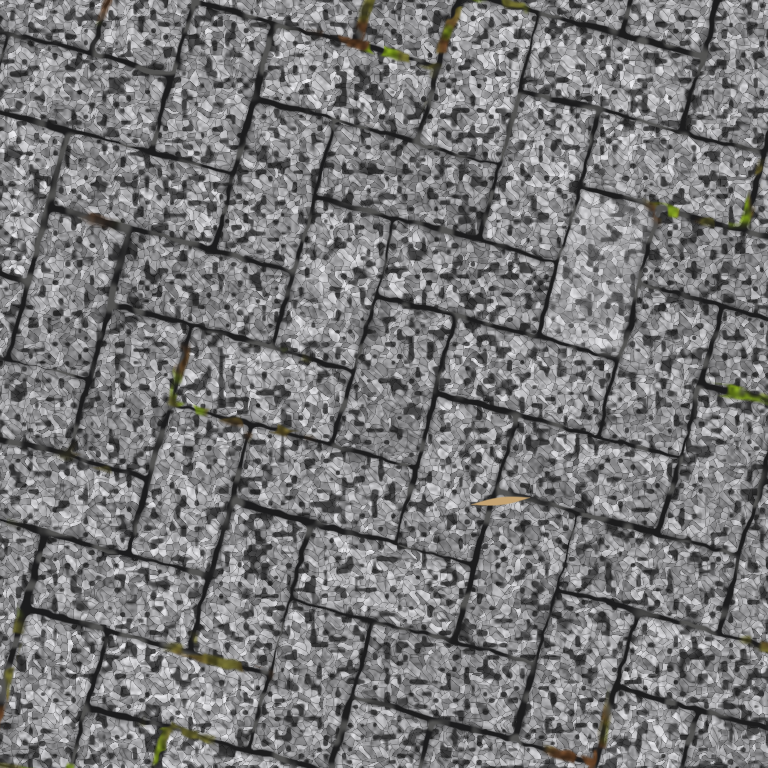
Reproduce this texture procedurally as a WebGL 2 fragment shader.

```glsl
#version 300 es
precision highp float;
// Tilted herringbone paving of coarse grey concrete blocks with dark, mossy joints.

uniform vec2 u_resolution;
out vec4 fragColor;

// Sides of one square cell; each block covers two cells.
const mat2 CELL_AXES = mat2(0.1061, 0.0286, -0.0273, 0.0990);
const vec2 CELL_SIZE = vec2(0.1099, 0.1026);
const vec2 ANCHOR = vec2(0.755, 0.243);

const vec3 STONE_TINT = vec3(0.993, 0.993, 1.008);
const vec3 JOINT_DARK = vec3(0.11, 0.11, 0.115);
const vec3 JOINT_DUST = vec3(0.33, 0.33, 0.325);
const vec3 MOSS_OLIVE = vec3(0.36, 0.35, 0.15);
const vec3 MOSS_GREEN = vec3(0.43, 0.54, 0.09);
const vec3 MOSS_BROWN = vec3(0.33, 0.21, 0.12);
const vec3 LEAF_TAN = vec3(0.77, 0.64, 0.45);

float hash(vec2 p) {
    vec3 q = fract(p.xyx * vec3(0.1031, 0.1030, 0.0973));
    q += dot(q, q.yzx + 33.33);
    return fract((q.x + q.y) * q.z);
}

vec2 hash2(vec2 p) {
    return vec2(hash(p), hash(p + vec2(41.7, 19.3)));
}

float noise(vec2 p) {
    vec2 i = floor(p), f = fract(p);
    f = f * f * (3.0 - 2.0 * f);
    float low = mix(hash(i), hash(i + vec2(1, 0)), f.x);
    float high = mix(hash(i + vec2(0, 1)), hash(i + 1.0), f.x);
    return mix(low, high, f.y);
}

// Cellular gravel: x is the gap between the two nearest chips, y a chip's random tone.
vec2 gravel(vec2 p) {
    vec2 base = floor(p);
    float nearest = 9.0, second = 9.0, tone = 0.0;
    for (int y = -1; y <= 1; y++) {
        for (int x = -1; x <= 1; x++) {
            vec2 id = base + vec2(x, y);
            float d = length(id + hash2(id) - p);
            if (d < nearest) {
                second = nearest;
                nearest = d;
                tone = hash(id + 7.7);
            } else {
                second = min(second, d);
            }
        }
    }
    return vec2(second - nearest, tone);
}

float roundBox(vec2 p, vec2 halfSize, float radius) {
    vec2 q = abs(p) - halfSize + radius;
    return length(max(q, 0.0)) + min(max(q.x, q.y), 0.0) - radius;
}

// Herringbone: xy is the block's first cell, zw its size in cells.
vec4 herringbone(vec2 grid) {
    vec2 cell = floor(grid);
    float phase = mod(cell.x - cell.y, 4.0);
    bool lying = phase > 0.5 && phase < 2.5;
    if (phase > 2.5) cell.y -= 1.0;
    else if (phase > 1.5) cell.x -= 1.0;
    return vec4(cell, lying ? vec2(2, 1) : vec2(1, 2));
}

// Brightness of the rough concrete face.
float stoneTone(vec2 p) {
    vec2 chip = gravel(p * 108.0 + 1.5 * noise(p * 70.0));
    float tone = mix(0.45, 0.77, chip.y);
    tone += 0.20 * (noise(p * 215.0) - 0.5);
    tone *= mix(0.76, 1.0, smoothstep(0.0, 0.22, chip.x));
    float pits = smoothstep(0.58, 0.84, noise(p * 125.0 + 31.0));
    return tone * (1.0 - 0.62 * pits);
}

// Signed distance to a pointed sliver between two ends.
float sliver(vec2 p, vec2 a, vec2 b, float thickness) {
    vec2 axis = b - a;
    float t = clamp(dot(p - a, axis) / dot(axis, axis), 0.0, 1.0);
    return length(p - a - axis * t) - thickness * sin(3.1416 * t);
}

vec3 mossColor(vec2 p) {
    vec3 color = mix(MOSS_BROWN, MOSS_OLIVE, smoothstep(0.3, 0.6, noise(p * 17.0 + 5.0)));
    color = mix(color, MOSS_GREEN, smoothstep(0.6, 0.8, noise(p * 24.0 + 9.0)));
    return color * (0.6 + 0.8 * noise(p * 150.0));
}

void main() {
    vec2 p = gl_FragCoord.xy / u_resolution;
    p.y = 1.0 - p.y;
    float aa = 1.0 / min(u_resolution.x, u_resolution.y);

    // Block layout with slightly wandering, chipped edges.
    vec2 wander = vec2(noise(p * 14.0), noise(p * 14.0 + 50.0)) - 0.5;
    vec2 chips = vec2(noise(p * 85.0), noise(p * 85.0 + 20.0)) - 0.5;
    vec2 grid = inverse(CELL_AXES) * (p - ANCHOR + 0.005 * wander + 0.0035 * chips);
    vec4 block = herringbone(grid);
    vec2 shift = 0.0024 * (hash2(block.xy + 60.0) - 0.5);
    vec2 local = (grid - block.xy - 0.5 * block.zw) * CELL_SIZE + shift;
    float inset = 0.0012 + 0.0030 * noise(p * 19.0 + 70.0);
    float edge = roundBox(local, 0.5 * block.zw * CELL_SIZE - inset, 0.005);

    // Stone face: tone per block, broad stains, worn rim and one paler block.
    float tone = stoneTone(p) * (0.97 + 0.10 * hash(block.xy + 100.0));
    tone *= 0.95 + 0.12 * noise(p * 6.0 + 12.0);
    tone *= 1.0 - 0.22 * smoothstep(-0.007, 0.0, edge);
    if (dot(block.xy, block.xy) < 0.25) tone = tone * 0.9 + 0.15;
    vec3 color = tone * STONE_TINT;

    // Joints, dark with some dust.
    vec3 joint = mix(JOINT_DARK, JOINT_DUST, smoothstep(0.5, 0.85, noise(p * 55.0)));
    color = mix(color, joint, smoothstep(-aa, aa, edge));

    // Moss in patches along the joints, denser towards the top.
    float damp = noise(p * 8.0 + 3.0) + 0.22 * (1.0 - smoothstep(0.0, 0.25, p.y));
    float clump = noise(p * 65.0 + 15.0);
    float moss = smoothstep(0.70, 0.85, damp) * smoothstep(0.35, 0.6, clump);
    moss *= smoothstep(-0.006, -0.001, edge);
    color = mix(color, mossColor(p), 0.9 * moss);

    // A dry leaf blade.
    float leaf = sliver(p, vec2(0.614, 0.657), vec2(0.690, 0.648), 0.005);
    color = mix(color, LEAF_TAN, 1.0 - smoothstep(-aa, aa, leaf));

    fragColor = vec4(clamp(color, 0.0, 1.0), 1.0);
}
```
